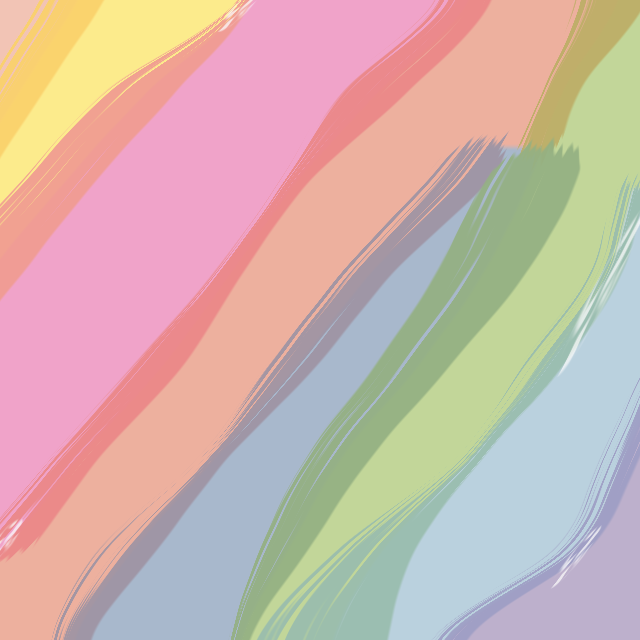
Reproduce this background procedurally as a Shadertoy shader.

```glsl
// Diagonal pastel paint bands with dry-brush strokes along their borders.

vec2 hashGradient(vec2 p) {
    p = vec2(dot(p, vec2(127.1, 311.7)), dot(p, vec2(269.5, 183.3)));
    return 2.0 * fract(sin(p) * 43758.5) - 1.0;
}

float gradientNoise(vec2 p) {
    vec2 i = floor(p), f = fract(p), u = f * f * (3.0 - 2.0 * f), e = vec2(1, 0);
    return mix(mix(dot(hashGradient(i), f),
                   dot(hashGradient(i + e.xy), f - e.xy), u.x),
               mix(dot(hashGradient(i + e.yx), f - e.yx),
                   dot(hashGradient(i + 1.0), f - 1.0), u.x), u.y);
}

// Smooth border: x at eight evenly spaced depths from top to bottom
float border(float depth, vec4 a, vec4 b) {
    float k[8] = float[8](a.x, a.y, a.z, a.w, b.x, b.y, b.z, b.w);
    float t = clamp(depth, 0.0, 1.0) * 7.0;
    int i = min(int(t), 6);
    float f = t - float(i);
    float p0 = k[max(i - 1, 0)], p1 = k[i], p2 = k[i + 1], p3 = k[min(i + 2, 7)];
    return p1 + 0.5 * f * (p2 - p0 + f * (2.0 * p0 - 5.0 * p1 + 4.0 * p2 - p3
         + f * (3.0 * (p1 - p2) + p3 - p0)));
}

// Fill everything right of a stroke, then brush the stroke over that border.
// span: first and last depth of the stroke; solid: how little it breaks up
void paintBand(inout vec3 color, vec2 p, float left, float right, vec2 span,
               vec3 fill, vec3 stroke, float solid) {
    float width = right - left, seed = fill.r * 91.0 + stroke.g * 57.0;
    float wobble = 0.003 * gradientNoise(vec2(p.y * 16.0, seed));
    float x = p.x + wobble, s = (x - left) / width;

    float start = smoothstep(-0.006, 0.006, p.y - span.x - 0.015);
    color = mix(color, fill, start * smoothstep(-0.003, 0.003, x - mix(left, right, 0.6)));

    // Bristles follow the stroke: fine across it, long along it
    float bristle = gradientNoise(vec2(s * 13.0 + seed, p.y * 3.0))
                  + 0.35 * gradientNoise(vec2(s * 31.0, p.y * 6.0 + seed));
    float cover = smoothstep(-0.09, 0.09, bristle + mix(-0.16, 0.5, s) + solid);
    cover *= smoothstep(-0.003, 0.003, x - left) * smoothstep(-0.003, 0.003, right - x);

    // Rounded, ragged ends
    float ragged = 0.04 * gradientNoise(vec2(s * 15.0, seed));
    float bow = 0.035 * pow(2.0 * s - 1.0, 2.0);
    cover *= smoothstep(-0.006, 0.006, p.y - span.x - bow + ragged)
           * smoothstep(-0.006, 0.006, span.y - p.y - bow + ragged);
    color = mix(color, stroke, 0.93 * cover);
}

// Pale broken streak that tapers toward both ends
void paintGloss(inout vec3 color, vec2 p, vec2 a, vec2 b, float width) {
    vec2 axis = b - a;
    float along = dot(p - a, axis) / dot(axis, axis);
    float across = (p.x - a.x) * axis.y - (p.y - a.y) * axis.x;
    across /= length(axis) * width;
    float taper = sqrt(max(0.0, 4.0 * along * (1.0 - along)));
    float hairs = smoothstep(-0.2, 0.25, gradientNoise(vec2(across * 3.0, along * 4.0)));
    color = mix(color, vec3(0.98), 0.75 * hairs * smoothstep(0.0, 0.4, taper - abs(across)));
}

void mainImage(out vec4 fragColor, in vec2 fragCoord) {
    vec2 uv = fragCoord / iResolution.xy;
    vec2 p = vec2(uv.x, 1.0 - uv.y);   // y is depth below the top edge
    float d = p.y;
    vec3 color = vec3(0.95, 0.77, 0.71);
    vec3 lightGreen = vec3(0.76, 0.84, 0.60);

    // Gold edge, yellow band
    paintBand(color, p, 0.06 - 0.6 * d, 0.163 - 0.66 * d, vec2(-1, 2),
              vec3(0.99, 0.92, 0.55), vec3(0.98, 0.82, 0.42), 0.1);
    // Salmon edge, pink band
    paintBand(color, p,
              border(d, vec4(0.372, 0.165, 0.03, -0.10), vec4(-0.22, -0.35, -0.45, -0.55)),
              border(d, vec4(0.395, 0.275, 0.147, 0.033), vec4(-0.08, -0.2, -0.3, -0.4)),
              vec2(-1, 2), vec3(0.94, 0.64, 0.79), vec3(0.94, 0.61, 0.57), 0.15);
    // Red edge, peach band
    paintBand(color, p,
              border(d, vec4(0.68, 0.525, 0.436, 0.332), vec4(0.208, 0.08, -0.045, -0.17)),
              border(d, vec4(0.768, 0.638, 0.482, 0.378), vec4(0.286, 0.156, 0.05, -0.065)),
              vec2(-1, 0.88), vec3(0.93, 0.69, 0.62), vec3(0.92, 0.53, 0.53), 0.1);
    // Mauve edge, blue band
    paintBand(color, p,
              border(d, vec4(0.91, 0.78, 0.655, 0.527), vec4(0.417, 0.312, 0.156, 0.08)),
              border(d, vec4(0.99, 0.86, 0.76, 0.612), vec4(0.495, 0.358, 0.247, 0.143)),
              vec2(0.215, 2), vec3(0.66, 0.72, 0.80), vec3(0.62, 0.58, 0.64), 0.03);
    // Olive edge, light green band
    paintBand(color, p,
              border(d, vec4(0.898, 0.84, 0.775, 0.70), vec4(0.60, 0.48, 0.40, 0.33)),
              border(d, vec4(1.01, 0.905, 0.86, 0.79), vec4(0.69, 0.57, 0.49, 0.42)),
              vec2(-1, 0.25), lightGreen, vec3(0.74, 0.68, 0.40), 0.12);
    // Dark green stroke with a blunt upper end
    paintBand(color, p,
              border(d, vec4(0.98, 0.85, 0.75, 0.68), vec4(0.586, 0.477, 0.406, 0.358)),
              border(d, vec4(1.0, 0.93, 0.90, 0.82), vec4(0.703, 0.58, 0.484, 0.39)),
              vec2(0.225, 2), lightGreen, vec3(0.58, 0.69, 0.51), 0.16);
    // Teal edge, pale blue band
    paintBand(color, p,
              border(d, vec4(1.15, 1.04, 0.96, 0.918), vec4(0.814, 0.71, 0.527, 0.39)),
              border(d, vec4(1.17, 1.08, 1.015, 0.97), vec4(0.88, 0.755, 0.651, 0.605)),
              vec2(0.28, 2), vec3(0.73, 0.82, 0.87), vec3(0.60, 0.74, 0.68),
              mix(-0.15, 0.08, smoothstep(0.7, 0.9, d)));
    // Violet edge, lavender corner
    paintBand(color, p,
              border(d, vec4(1.3, 1.22, 1.15, 1.08), vec4(1.005, 0.94, 0.866, 0.66)),
              border(d, vec4(1.4, 1.32, 1.24, 1.15), vec4(1.06, 1.0, 0.92, 0.73)),
              vec2(-1, 2), vec3(0.74, 0.69, 0.80), vec3(0.62, 0.62, 0.77), -0.08);

    // Bare highlights between bands
    paintGloss(color, p, vec2(0.87, 0.59), vec2(1.01, 0.32), 0.016);
    paintGloss(color, p, vec2(-0.02, 0.88), vec2(0.035, 0.81), 0.014);
    paintGloss(color, p, vec2(0.34, 0.05), vec2(0.41, -0.02), 0.012);
    paintGloss(color, p, vec2(0.86, 0.92), vec2(0.94, 0.82), 0.010);
    fragColor = vec4(color, 1.0);
}
```
